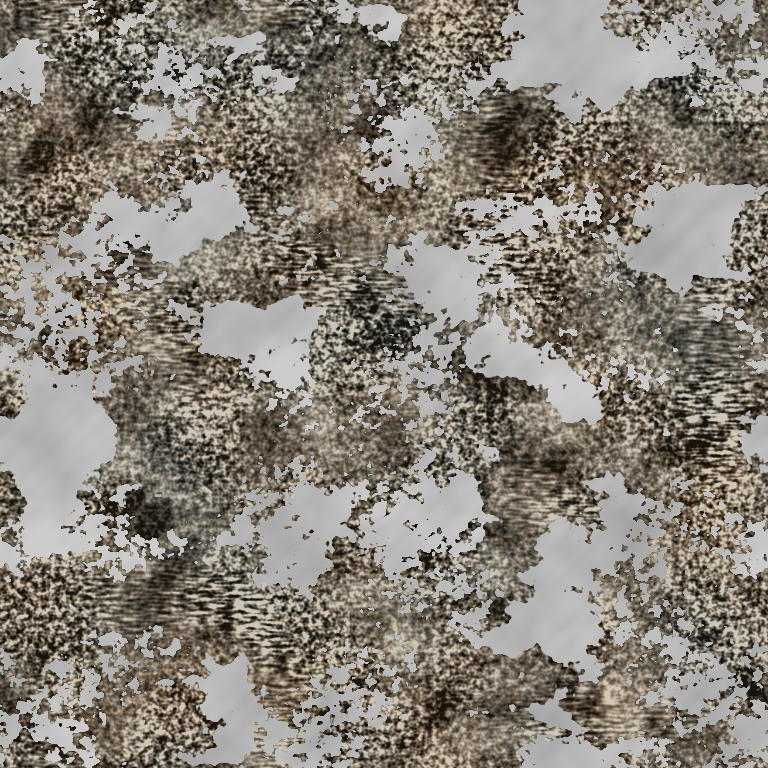
Give the GLSL for this texture, as a three.js fragment shader.

```glsl
// Crumbling, grainy brown stone with ragged holes over a smooth cloudy grey ground, tiling.
varying vec2 vUv;

// Colours
const vec3 SOOT = vec3(0.09, 0.075, 0.045);
const vec3 EARTH = vec3(0.41, 0.37, 0.315);
const vec3 CREAM = vec3(0.81, 0.78, 0.71);
const vec3 GREY_LOW = vec3(0.63, 0.63, 0.63);
const vec3 GREY_HIGH = vec3(0.80, 0.80, 0.80);
const vec3 RUST_SHIFT = vec3(0.035, 0.0, -0.025);

// Whole numbers of noise cells across the canvas
const vec2 PATCH_CELLS = vec2(6.0, 8.0);
const vec2 RELIEF_CELLS = vec2(13.0, 16.0);
const vec2 CREVICE_CELLS = vec2(9.0, 5.0);
const vec2 CHIP_CELLS = vec2(46.0, 50.0);
const vec2 GRAIN_CELLS = vec2(112.0, 120.0);
const vec2 SCRATCH_CELLS = vec2(56.0, 230.0);
const vec2 STREAK_CELLS = vec2(44.0, 5.0);

// Amounts
const float COVER_BIAS = 0.22;
const float EDGE_WIDTH = 0.035;
const float WARP = 0.02;
const float CRUMBLE_MIN = 0.16;
const float CRUMBLE_MAX = 0.85;
const float GRAIN_MIN = 0.34;
const float GRAIN_MAX = 0.78;
const float RELIEF = 0.28;
const float CREVICE_DEPTH = 0.34;
const float RIM_SHADE = 0.13;
const float STONE_TONE = 0.57;

float hash(vec2 cell) {
  return fract(sin(dot(cell, vec2(127.1, 311.7))) * 43758.5453);
}

// Dot of the random slope at one wrapped lattice corner
float cornerSlope(vec2 cell, vec2 corner, vec2 f, vec2 cells, float seed) {
  float angle = 6.2832 * hash(mod(cell + corner, cells) + seed);
  return dot(vec2(cos(angle), sin(angle)), f - corner);
}

// Gradient noise that wraps over the unit square, about -1 to 1
float noise(vec2 uv, vec2 cells, float seed) {
  vec2 p = uv * cells;
  vec2 cell = floor(p);
  vec2 f = p - cell;
  vec2 w = f * f * f * (f * (f * 6.0 - 15.0) + 10.0);
  float low = mix(cornerSlope(cell, vec2(0.0, 0.0), f, cells, seed),
                  cornerSlope(cell, vec2(1.0, 0.0), f, cells, seed), w.x);
  float high = mix(cornerSlope(cell, vec2(0.0, 1.0), f, cells, seed),
                   cornerSlope(cell, vec2(1.0, 1.0), f, cells, seed), w.x);
  return 1.5 * mix(low, high, w.y);
}

float fbm(vec2 uv, vec2 cells, float seed) {
  float sum = 0.0;
  float gain = 1.0;
  for (int i = 0; i < 4; i++) {
    sum += gain * noise(uv, cells, seed + float(i) * 7.3);
    cells *= 2.0;
    gain *= 0.55;
  }
  return sum;
}

// Positive on stone, negative in the holes
float stoneCover(vec2 uv) {
  vec2 warp = vec2(noise(uv, vec2(16.0), 3.1), noise(uv, vec2(16.0), 5.7));
  float patches = fbm(uv + WARP * warp, PATCH_CELLS, 11.2);
  float chips = noise(uv, CHIP_CELLS, 21.4)
              + 0.8 * noise(uv, CHIP_CELLS * 2.0, 23.9)
              + 0.5 * noise(uv, CHIP_CELLS * 4.0, 27.6);
  float crumble = smoothstep(-0.35, 0.5, noise(uv, vec2(5.0, 6.0), 31.8));
  return patches + chips * mix(CRUMBLE_MIN, CRUMBLE_MAX, crumble) + COVER_BIAS;
}

vec3 groundColour(vec2 uv, vec2 slant) {
  float cloud = 0.6 + 0.55 * fbm(uv, vec2(5.0), 41.5);
  float streak = 0.12 * noise(slant, STREAK_CELLS, 47.2);
  return mix(GREY_LOW, GREY_HIGH, clamp(cloud + streak, 0.0, 1.0));
}

vec3 stoneColour(vec2 uv, vec2 slant, float cover) {
  // Fine grain, turning to flat scratches in places
  float grain = noise(uv, GRAIN_CELLS, 53.3) + 0.75 * noise(uv, GRAIN_CELLS * 2.0, 57.1);
  float scratch = 1.3 * noise(uv, SCRATCH_CELLS, 61.7);
  float scratched = smoothstep(0.15, 0.5, noise(uv, vec2(7.0), 63.4));
  grain = mix(grain, 0.6 * grain + scratch, scratched);
  float contrast = mix(GRAIN_MIN, GRAIN_MAX, smoothstep(-0.4, 0.5, noise(uv, vec2(8.0), 67.9)));

  // Broad relief, slanting dark crevices and shaded rims
  float tone = STONE_TONE + contrast * grain + RELIEF * fbm(uv, RELIEF_CELLS, 71.6);
  tone -= CREVICE_DEPTH * smoothstep(0.3, 0.8, fbm(slant, CREVICE_CELLS, 83.5));
  tone -= RIM_SHADE * (1.0 - smoothstep(0.0, 0.3, cover));
  tone = clamp(tone, 0.0, 1.0);

  vec3 colour = mix(SOOT, EARTH, min(tone * 2.0, 1.0));
  colour = mix(colour, CREAM, max(tone * 2.0 - 1.0, 0.0));
  float rust = noise(uv, vec2(6.0), 91.3) + 0.6 * noise(uv, vec2(90.0), 97.8);
  return colour + RUST_SHIFT * rust;
}

void main() {
  vec2 slant = vec2(vUv.x - vUv.y, vUv.x + vUv.y);
  float cover = stoneCover(vUv);
  float stone = smoothstep(-EDGE_WIDTH, EDGE_WIDTH, cover);
  vec3 colour = mix(groundColour(vUv, slant), stoneColour(vUv, slant, cover), stone);
  gl_FragColor = vec4(colour, 1.0);
}
```
